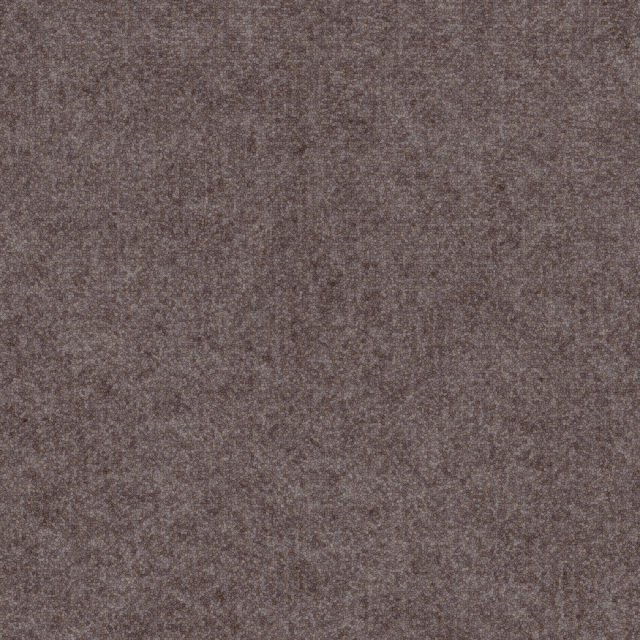
A WebGL 1 fragment shader for this texture:

```glsl
precision highp float;
// Fine matte grain in grey-brown: tiny packed grains (a soft Voronoi pattern)
// with dark crevices, over faint cloudy blotches. Sparse dark specks and
// thin, slightly bent fibres are scattered on top.
uniform vec2 u_resolution;

const vec3 BASE_COLOR = vec3(0.430, 0.374, 0.366);
const vec3 TONE_SLOPE = vec3(1.00, 1.13, 1.15);    // darker tones turn redder
const vec3 WARM_SHIFT = vec3(0.010, 0.000, -0.018); // ochre against blue-grey
const float GRAIN_SCALE = 235.0;     // grains across the canvas
const float GRAIN_TONE = 0.066;
const float GRAIN_SOFTNESS = 9.0;    // higher gives harder grain borders
const float CREVICE_WIDTH = 0.5;     // in grain cells
const float CREVICE_DEPTH = 0.085;
const float CREVICE_MEAN = 0.62;
const float DUST_SCALE = 340.0;
const float DUST_TONE = 0.10;
const float SPECK_DEPTH = 0.075;
const float FIBRE_DEPTH = 0.065;
const float FIBRE_WIDTH = 0.0011;
const int SPECK_COUNT = 16;
const int FIBRE_COUNT = 8;

float hash(vec2 p) {
  return fract(sin(dot(p, vec2(127.1, 311.7))) * 43758.5453);
}

vec2 hash2(vec2 p) {
  return vec2(hash(p), hash(p + vec2(37.3, 17.9)));
}

float noise(vec2 p) {
  vec2 cell = floor(p);
  vec2 f = fract(p);
  f = f * f * (3.0 - 2.0 * f);
  float low = mix(hash(cell), hash(cell + vec2(1.0, 0.0)), f.x);
  float high = mix(hash(cell + vec2(0.0, 1.0)), hash(cell + 1.0), f.x);
  return mix(low, high, f.y);
}

// Returns blended grain tone, blended warmth (both -1..1) and crevice mask.
vec3 grains(vec2 p) {
  vec2 cell = floor(p);
  float nearest = 8.0;
  float second = 8.0;
  float weightSum = 0.0;
  vec2 traits = vec2(0.0);
  for (int y = -1; y <= 1; y++) {
    for (int x = -1; x <= 1; x++) {
      vec2 id = cell + vec2(float(x), float(y));
      float d = length(id + hash2(id) - p);
      second = min(second, max(nearest, d));
      nearest = min(nearest, d);
      float weight = exp(-GRAIN_SOFTNESS * d * d);
      traits += weight * (2.0 * hash2(id + 71.7) - 1.0);
      weightSum += weight;
    }
  }
  float body = smoothstep(0.0, CREVICE_WIDTH, second - nearest);
  return vec3(traits / weightSum, body);
}

// Cloudy tone variation from broad patches down to small clumps.
float blotches(vec2 uv) {
  float tone = 0.024 * (noise(uv * 8.0) - 0.5);
  tone += 0.045 * (noise(uv * 38.0 + 5.3) - 0.5);
  tone += 0.055 * (noise(uv * 105.0 + 9.1) - 0.5);
  float clump = 0.6 * noise(uv * 62.0 + 3.7) + 0.4 * noise(uv * 17.0 + 8.2);
  return tone - 0.035 * smoothstep(0.64, 0.88, clump);
}

float specks(vec2 uv) {
  float mask = 0.0;
  float ragged = 0.005 * (noise(uv * 210.0) - 0.5);
  for (int i = 0; i < SPECK_COUNT; i++) {
    vec2 seed = vec2(float(i) + 1.0, 4.6);
    float radius = mix(0.003, 0.008, hash(seed + 9.4));
    float d = length(uv - hash2(seed)) + ragged;
    mask = max(mask, 1.0 - smoothstep(0.25 * radius, radius, d));
  }
  return mask;
}

// Signed mask: most fibres are dark, some are light.
float fibres(vec2 uv) {
  float mask = 0.0;
  for (int i = 0; i < FIBRE_COUNT; i++) {
    vec2 seed = vec2(float(i) + 1.0, 23.8);
    float angle = -0.7 + 0.9 * (hash(seed + 3.1) - 0.5);
    float halfLength = mix(0.010, 0.030, hash(seed + 6.7));
    vec2 axis = vec2(cos(angle), sin(angle));
    vec2 offset = uv - hash2(seed);
    vec2 local = vec2(dot(offset, axis), dot(offset, vec2(-axis.y, axis.x)));
    local.y += 9.0 * (hash(seed + 8.3) - 0.5) * local.x * local.x;
    local.x = max(abs(local.x) - halfLength, 0.0);
    float line = 1.0 - smoothstep(0.3 * FIBRE_WIDTH, 2.0 * FIBRE_WIDTH, length(local));
    mask += line * (hash(seed + 5.2) < 0.3 ? 0.8 : -1.0);
  }
  return mask * (0.45 + 0.55 * noise(uv * 120.0));
}

void main() {
  vec2 uv = gl_FragCoord.xy / u_resolution.y;
  vec3 grain = grains(uv * GRAIN_SCALE);

  float tone = GRAIN_TONE * grain.x + CREVICE_DEPTH * (grain.z - CREVICE_MEAN);
  tone += DUST_TONE * (noise(uv * DUST_SCALE + 2.4) - 0.5);
  tone += blotches(uv);
  tone += FIBRE_DEPTH * fibres(uv) - SPECK_DEPTH * specks(uv);

  vec3 color = BASE_COLOR + tone * TONE_SLOPE + grain.y * WARM_SHIFT;
  gl_FragColor = vec4(clamp(color, 0.0, 1.0), 1.0);
}
```
